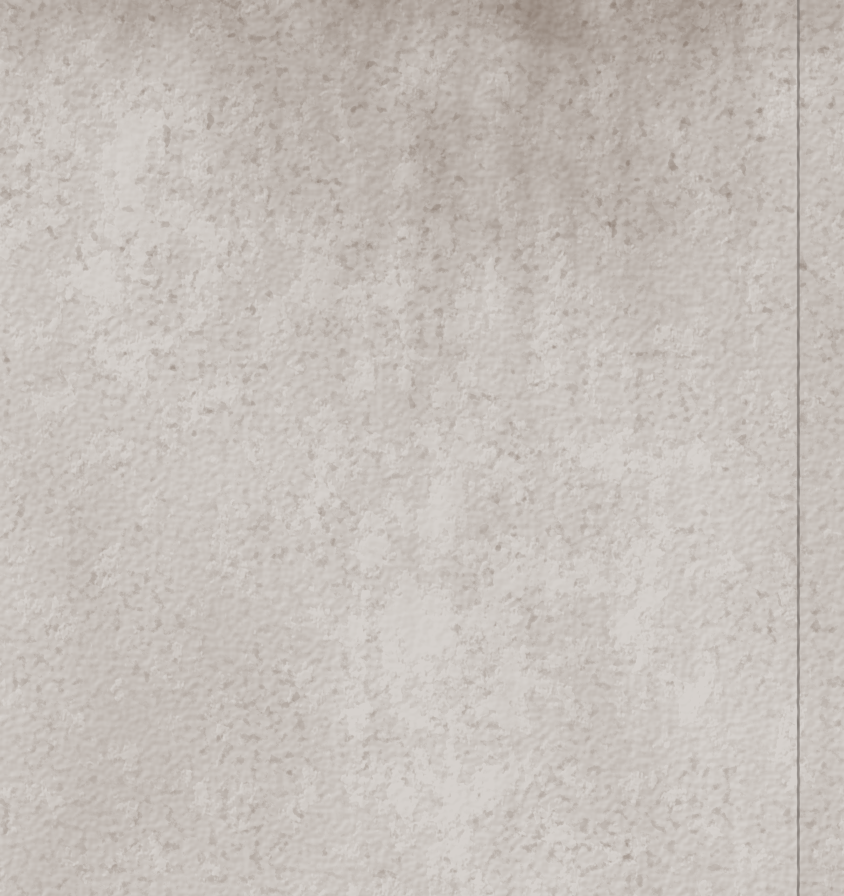
Write a WebGL 1 fragment shader that draws this texture.

```glsl
precision highp float;
// Weathered pale plaster wall: brown stain from the top, worn patches, fine grain and a panel seam.
uniform vec2 u_resolution;

// Colours: tone 0 is STAIN, tone 1 is PLASTER
const vec3 STAIN = vec3(0.665, 0.622, 0.590);
const vec3 PLASTER = vec3(0.820, 0.800, 0.782);
const vec3 SEAM_COLOR = vec3(0.46, 0.43, 0.41);

// Tone strengths
const float BASE_TONE = 0.88;
const float CLOUD_GAIN = 0.17;
const float STREAK_GAIN = 0.12;
const float PATCH_GAIN = 0.17;
const float STAIN_GAIN = 0.85;
const float RELIEF_GAIN = 0.36;
const float CREVICE_GAIN = 0.42;
const float PIT_GAIN = 0.50;

// Sizes, in canvas heights
const vec2 GRAIN_FREQ = vec2(135.0, 145.0);
const vec2 LIGHT_STEP = vec2(-0.0016, 0.0021);
const float CREVICE_FREQ = 82.0;
const float PIT_FREQ = 62.0;
const float SEAM_X = 0.891;
const float SEAM_HALF_WIDTH = 0.0012;

vec2 gradient(vec2 cell) {
  vec3 q = fract(cell.xyx * vec3(0.1031, 0.1030, 0.0973));
  q += dot(q, q.yzx + 33.33);
  float angle = 6.2832 * fract((q.x + q.y) * q.z);
  return vec2(cos(angle), sin(angle));
}

float gradientNoise(vec2 p) {
  vec2 i = floor(p);
  vec2 f = p - i;
  vec2 u = f * f * f * (f * (f * 6.0 - 15.0) + 10.0);
  vec2 e = vec2(1.0, 0.0);
  float a = dot(gradient(i), f);
  float b = dot(gradient(i + e), f - e);
  float c = dot(gradient(i + e.yx), f - e.yx);
  float d = dot(gradient(i + 1.0), f - 1.0);
  return mix(mix(a, b, u.x), mix(c, d, u.x), u.y);
}

float fbm(vec2 p, float gain) {
  float sum = 0.0;
  float amplitude = 1.0;
  for (int i = 0; i < 5; i++) {
    sum += amplitude * gradientNoise(p);
    p = mat2(1.6, 1.2, -1.2, 1.6) * p + 17.3;
    amplitude *= gain;
  }
  return sum;
}

float blob(vec2 p, vec2 center, vec2 radius) {
  vec2 q = (p - center) / radius;
  return exp(-dot(q, q));
}

// Smooth worn skin of plaster with ragged, crumbling edges, 0 to 1
float wornPatch(vec2 p) {
  float bias = blob(p, vec2(0.49, 0.27), vec2(0.11, 0.24))
             + 0.9 * blob(p, vec2(0.12, 0.80), vec2(0.11, 0.17))
             + 0.7 * blob(p, vec2(0.70, 0.36), vec2(0.07, 0.20))
             + 0.5 * blob(p, vec2(0.40, 0.66), vec2(0.22, 0.16));
  float ragged = fbm(p * vec2(19.0, 16.0) + 4.7, 0.8);
  return smoothstep(-0.1, 0.25, ragged + 0.65 * bias - 0.42);
}

float surfaceHeight(vec2 p) {
  float worn = wornPatch(p);
  float grain = gradientNoise(p * GRAIN_FREQ) + 0.6 * gradientNoise(p.yx * GRAIN_FREQ * 0.6 + 9.2);
  return grain * mix(1.0, 0.55, worn) + 0.3 * worn;
}

// Brown discoloration hanging down from the top edge
float topStain(vec2 p) {
  float center = blob(p, vec2(0.58, 0.95), vec2(0.25, 0.26));
  float side = 0.32 * blob(p, vec2(0.18, 1.02), vec2(0.20, 0.22));
  float rim = 0.42 * smoothstep(0.90, 1.01, p.y);
  float broken = 0.9 + 0.6 * fbm(p * vec2(11.0, 6.0) + 31.0, 0.75);
  return (0.85 * center + side + rim) * clamp(broken, 0.2, 1.5);
}

void main() {
  vec2 p = gl_FragCoord.xy / u_resolution.y;
  float pixel = 1.0 / u_resolution.y;

  // Broad clouds and vertical streaks
  float tone = BASE_TONE + CLOUD_GAIN * fbm(p * vec2(4.5, 2.6) + 2.0, 0.6);
  float streaks = gradientNoise(vec2(p.x * 38.0, p.y * 2.2))
                + 0.6 * gradientNoise(vec2(p.x * 95.0, p.y * 4.0 + 7.0));
  tone += STREAK_GAIN * streaks * smoothstep(0.1, 0.5, p.x);
  tone -= 0.10 * blob(p, vec2(0.08, 0.15), vec2(0.30, 0.35));

  // Stain, worn patches and side-lit relief
  float worn = wornPatch(p);
  tone += PATCH_GAIN * worn - STAIN_GAIN * topStain(p);
  tone += RELIEF_GAIN * (surfaceHeight(p) - surfaceHeight(p + LIGHT_STEP));

  // Small crevices between flat islands of plaster
  float crevice = smoothstep(0.05, 0.5, fbm(p * CREVICE_FREQ + 51.0, 0.5));
  float rough = smoothstep(-0.4, 0.4, fbm(p * vec2(12.0, 8.0) + 70.0, 0.6));
  tone -= CREVICE_GAIN * crevice * mix(0.35, 1.0, rough) * (1.0 - 0.6 * worn);

  // Clustered pits, denser towards the top
  float density = gradientNoise(p * 8.0 + 12.0) + 0.35 * smoothstep(0.3, 0.8, p.y);
  float pits = smoothstep(0.32, 0.56, fbm(p * PIT_FREQ + 23.0, 0.4));
  tone -= PIT_GAIN * pits * smoothstep(-0.05, 0.4, density);

  // Panel seam with a slightly darker strip beyond it
  float fromSeam = p.x - SEAM_X + 0.0008 * gradientNoise(vec2(3.0, p.y * 90.0));
  tone -= 0.10 * smoothstep(-pixel, pixel, fromSeam);
  float seam = 1.0 - smoothstep(SEAM_HALF_WIDTH - 0.5 * pixel, SEAM_HALF_WIDTH + pixel, abs(fromSeam));
  float seamDepth = 0.66 + 0.4 * gradientNoise(vec2(8.0, p.y * 60.0));

  vec3 color = mix(STAIN, PLASTER, clamp(tone, -0.6, 1.12));
  gl_FragColor = vec4(mix(color, SEAM_COLOR, seam * seamDepth), 1.0);
}
```
